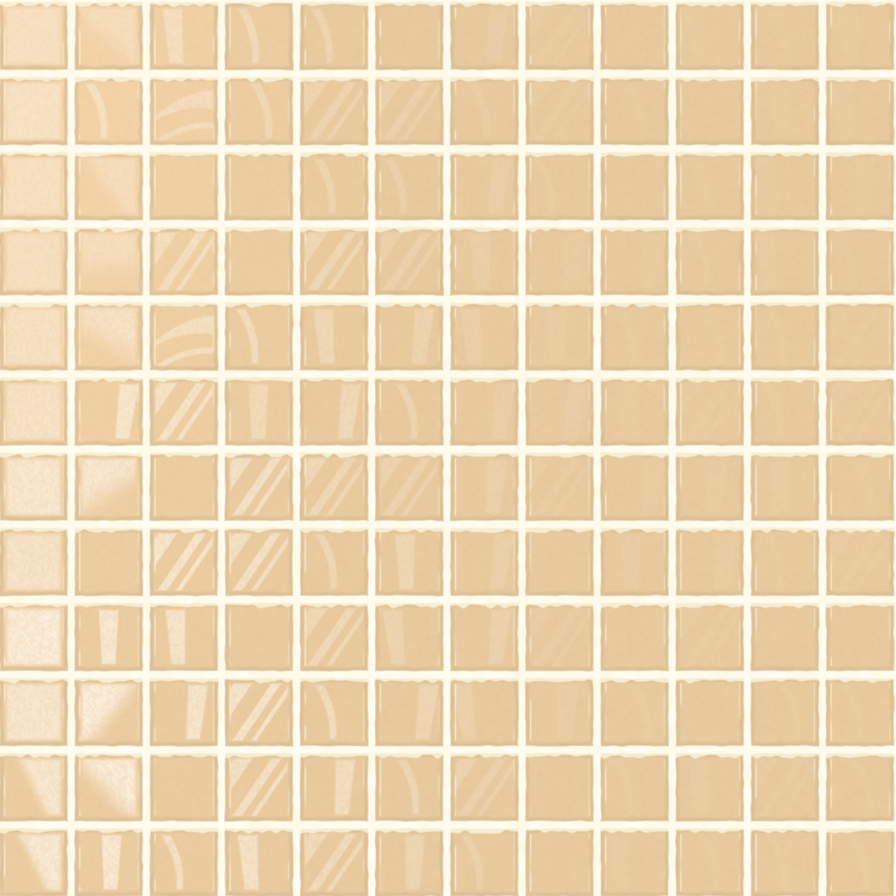
Reproduce this pattern procedurally as a Shadertoy shader.

```glsl
// Glazed beige mosaic: square tiles in white grout, glossy reflections fading to the right.

const vec2 TILE_COUNT = vec2(11.925);
const vec2 GRID_SHIFT = vec2(0.053, 0.022);
const vec2 TILE_HALF = vec2(0.451, 0.450);

const vec3 GROUT = vec3(1.00, 0.99, 0.95);
const vec3 CREAM = vec3(0.99, 0.97, 0.87);
const vec3 GLAZE = vec3(0.91, 0.79, 0.62);
const vec3 PEACH = vec3(0.96, 0.83, 0.66);
const vec3 SHADE = vec3(0.84, 0.73, 0.57);
const vec3 GLOSS = vec3(0.99, 0.95, 0.89);

float hash(vec2 p) {
    p = fract(p * vec2(0.1031, 0.1137));
    p += dot(p, p.yx + 33.33);
    return fract((p.x + p.y) * p.x * 97.0);
}

float noise(vec2 p) {
    vec2 i = floor(p), f = fract(p);
    f = f * f * (3.0 - 2.0 * f);
    return mix(mix(hash(i), hash(i + vec2(1, 0)), f.x),
               mix(hash(i + vec2(0, 1)), hash(i + vec2(1, 1)), f.x), f.y);
}

float boxDistance(vec2 p, vec2 halfSize) {
    vec2 q = abs(p) - halfSize;
    return length(max(q, 0.0)) + min(max(q.x, q.y), 0.0);
}

// Soft-edged coverage of a signed distance.
float cover(float d, float soft) {
    return 1.0 - smoothstep(-soft, soft, d);
}

// Upright tapered bar, leaning and bowed.
float barShape(vec2 p, float lean, float bow, float width, float soft) {
    float x = p.x - lean * p.y - bow * p.y * p.y;
    float d = max(abs(x) - width * (1.0 + 0.5 * p.y), abs(p.y) - 0.36);
    return cover(d, soft);
}

// Diagonal window glints of uneven width.
float diagonalShape(vec2 p, float soft) {
    float s = p.x - 0.68 * p.y;
    float d = min(abs(s + 0.03) - 0.065, abs(s - 0.19) - 0.035);
    d = min(d, abs(s + 0.47) - 0.12);
    return cover(max(d, boxDistance(p, vec2(0.38))), soft);
}

// Curved sweep that thickens to the right, with a smaller one below.
float sweepShape(vec2 p, float soft) {
    float y = p.y - 0.10 - 0.32 * p.x + 0.5 * p.x * p.x;
    float upper = abs(y) - 0.08 - 0.12 * p.x;
    float lower = abs(y + 0.34) - 0.04;
    return cover(max(min(upper, lower), boxDistance(p, vec2(0.39))), soft);
}

// Reflection coverage for one tile; pale panels belong to the left columns.
float reflection(vec2 p, vec2 tile, float soft) {
    float kind = hash(tile + 17.3);
    float side = hash(tile + 41.7) - 0.5;
    float panel = cover(boxDistance(p, vec2(0.36, 0.37)), soft * 2.0);
    if (tile.x < 0.5) return panel * (kind < 0.8 ? 1.0 : smoothstep(-0.1, 0.1, p.x + 0.5 * p.y));
    if (tile.x < 1.5 && kind < 0.4) return panel * smoothstep(-0.35, 0.2, p.y + p.x * side * 3.0);
    if (kind < 0.24) return diagonalShape(p, soft);
    if (kind < 0.38 && tile.x < 4.0) return sweepShape(p, soft);
    if (kind < 0.56) return barShape(p - vec2(side * 0.3, 0.0), -0.25, -0.5, 0.05, soft);
    if (kind < 0.86) return barShape(p - vec2(side * 0.5, 0.0), side * 0.3, 0.0, 0.11, soft);
    return 0.0;
}

// Thin broken glaze line along the tile's height.
float edgeGlint(vec2 p, float x, float seed, float soft) {
    float broken = smoothstep(0.3, 0.65, noise(vec2(seed, p.y * 4.0 + seed)));
    return cover(abs(p.x - x) - 0.008, soft) * cover(abs(p.y) - 0.38, soft) * broken;
}

void mainImage(out vec4 fragColor, in vec2 fragCoord) {
    vec2 uv = fragCoord / iResolution.xy;
    vec2 grid = vec2(uv.x, 1.0 - uv.y) * TILE_COUNT + GRID_SHIFT;
    vec2 tile = floor(grid);
    vec2 p = (fract(grid) - 0.5) * vec2(1, -1);
    float soft = max(0.016, 0.75 * TILE_COUNT.y / iResolution.y);
    float seed = hash(tile + 5.1) * 50.0;

    // Slightly uneven tile outline and a ragged upper lip.
    float wobble = (noise(grid * 9.0) - 0.5) * 0.018;
    float d = boxDistance(p, TILE_HALF) + wobble;
    float lip = 0.015 + 0.055 * noise(vec2(p.x * 11.0 + seed, seed));

    // Glaze tone with a warm wash at upper left.
    float leftness = 1.0 - smoothstep(0.0, 5.0, tile.x);
    float topness = 1.0 - smoothstep(1.0, 9.0, tile.y);
    vec3 color = mix(GLAZE, PEACH, leftness * (0.25 + 0.6 * topness));
    color += (noise(grid * 24.0) - 0.5) * 0.012;

    // Grainy gloss, strong on the left and almost gone on the right.
    float grain = 0.62 + 0.38 * noise(grid * vec2(34.0, 28.0));
    float strength = mix(0.08, 0.95, 1.0 - smoothstep(0.5, 8.0, tile.x));
    strength *= (1.0 - 0.4 * topness) * (0.7 + 0.3 * hash(tile + 9.0));
    color = mix(color, GLOSS, reflection(p, tile, soft * 1.3) * grain * strength);

    // Shaded bevel, side glints and lip.
    float bevel = smoothstep(-0.075, -0.025, d) * (0.55 + 0.45 * noise(grid * 6.0));
    color = mix(color, SHADE, bevel * 0.8);
    color = mix(color, CREAM, 0.75 * edgeGlint(p, -0.385, seed, soft));
    color = mix(color, CREAM, 0.45 * edgeGlint(p, 0.395, seed + 7.0, soft));
    color = mix(color, CREAM, 0.8 * cover(TILE_HALF.y - lip - p.y, soft));

    vec3 joint = mix(GROUT, CREAM, 0.5 * noise(grid * 7.0 + 3.0));
    fragColor = vec4(mix(joint, color, cover(d, soft)), 1.0);
}
```
